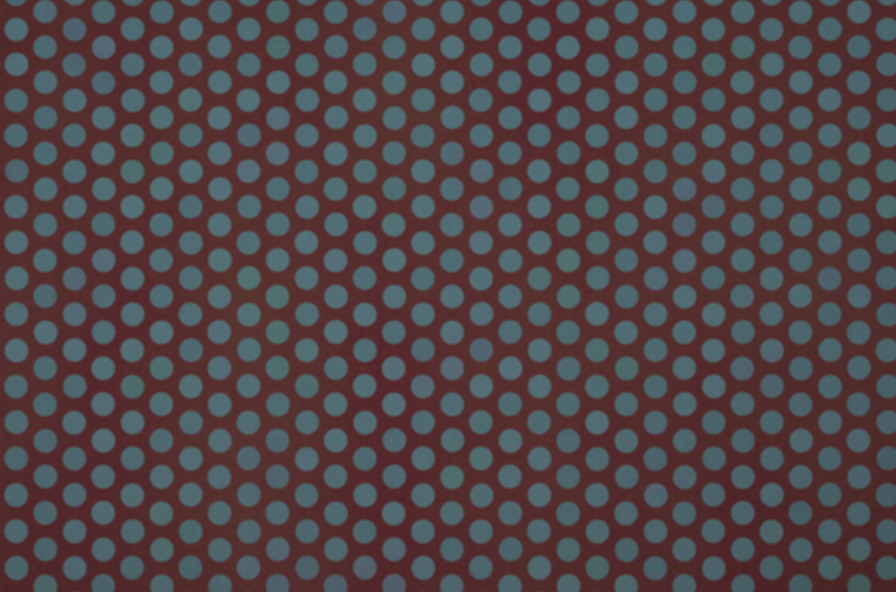
Give the GLSL for this pattern, as a WebGL 2 fragment shader.

```glsl
#version 300 es
precision highp float;
// Soft teal dots staggered in columns on a worn, dark red ground.

#define COLUMNS 30.84     // column pitches across the canvas
#define ROWS 16.81        // row pitches down the canvas, before stretch
#define ORIGIN vec2(0.562, 0.333) // lattice offset in pitches
#define ROW_STRETCH 0.019 // rows widen slightly toward the bottom
#define ROW_PITCH 1.23    // row pitch in column pitches
#define DOT_RADIUS 0.405  // in column pitches
#define EDGE_SOFT 0.075   // half width of the blurred rim
#define JITTER 0.03       // wander of dot centres
#define TINT_VARIATION 0.012
#define GRAIN 0.012

uniform vec2 u_resolution;
out vec4 fragColor;

const vec3 GROUND_RED = vec3(0.325, 0.150, 0.165);
const vec3 GROUND_BROWN = vec3(0.335, 0.195, 0.180);
const vec3 DOT_TEAL = vec3(0.310, 0.415, 0.442);
const vec3 DOT_VIOLET = vec3(0.325, 0.375, 0.430);

vec2 hash2(vec2 p) {
    vec3 q = fract(p.xyx * vec3(0.1031, 0.1030, 0.0973));
    q += dot(q, q.yzx + 33.33);
    return fract((q.xx + q.yz) * q.zy);
}

vec2 gradient(vec2 cell) {
    float angle = 6.28318 * hash2(cell).x;
    return vec2(cos(angle), sin(angle));
}

// Gradient noise, roughly -0.7 to 0.7
float noise(vec2 p) {
    vec2 i = floor(p), f = fract(p);
    vec2 u = f * f * f * (f * (f * 6.0 - 15.0) + 10.0);
    float a = dot(gradient(i), f);
    float b = dot(gradient(i + vec2(1, 0)), f - vec2(1, 0));
    float c = dot(gradient(i + vec2(0, 1)), f - vec2(0, 1));
    float d = dot(gradient(i + vec2(1, 1)), f - vec2(1, 1));
    return mix(mix(a, b, u.x), mix(c, d, u.x), u.y);
}

void main() {
    vec2 uv = gl_FragCoord.xy / u_resolution;
    float down = 1.0 - uv.y;

    // Lattice coordinates, counted from the upper left
    vec2 lattice = vec2(uv.x * COLUMNS,
                        down * ROWS * (1.0 - ROW_STRETCH * down)) - ORIGIN;
    vec2 surface = lattice * vec2(1.0, ROW_PITCH);

    // Nearest dot: every other column drops by half a row
    float column = round(lattice.x);
    float shift = 0.5 * (1.0 - mod(column, 2.0));
    float row = round(lattice.y - shift);
    vec2 id = vec2(column, row) + 50.0;
    vec2 offset = (lattice - vec2(column, row + shift)) * vec2(1.0, ROW_PITCH);
    offset += (hash2(id) - 0.5) * JITTER;
    float soft = max(EDGE_SOFT, 0.7 * COLUMNS / u_resolution.x);
    float dotMask = 1.0 - smoothstep(-soft, soft, length(offset) - DOT_RADIUS);

    // Uneven dye: broad upright bands on the ground, violet patches on dots
    float bands = noise(surface * vec2(0.19, 0.07) + 40.0);
    float blotch = noise(surface * 0.45 + 80.0);
    vec3 ground = mix(GROUND_RED, GROUND_BROWN,
                      clamp(0.5 + 0.9 * bands + 0.35 * blotch, 0.0, 1.0));
    float patches = noise(surface * 0.28 + 120.0);
    vec3 dye = mix(DOT_TEAL, DOT_VIOLET, 0.8 * smoothstep(0.15, 0.55, patches));
    dye += vec3(-0.3, 0.2, -0.8) * 0.03 * smoothstep(0.1, 0.5, -patches);
    dye += (hash2(id + 17.0).y - 0.5) * 2.0 * TINT_VARIATION;
    dye += vec3(0.0, 0.015, 0.022) * (0.45 - down);
    vec3 color = mix(ground, dye, dotMask);

    // Fine mottling and slow falloff of light to the lower right
    color += GRAIN * (noise(surface * 5.0) + 0.7 * noise(surface * 11.0 + 9.0));
    vec2 fromCentre = uv - vec2(0.42, 0.56);
    color *= 1.04 - 0.20 * dot(fromCentre, fromCentre);
    color *= 1.0 - 0.05 * smoothstep(0.5, 1.0, uv.x) * down;
    fragColor = vec4(clamp(color, 0.0, 1.0), 1.0);
}
```
